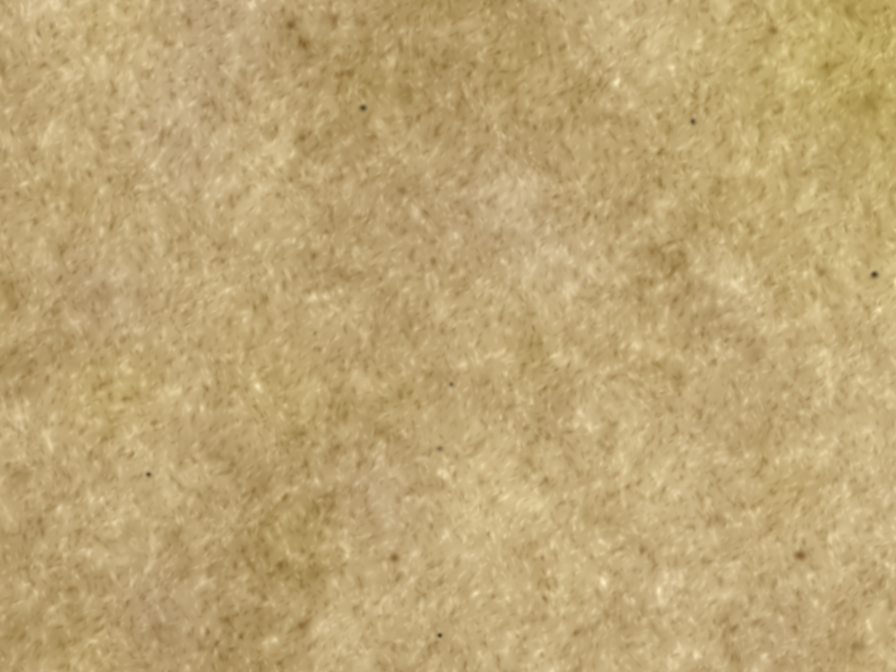
Reproduce this texture procedurally as a Shadertoy shader.

```glsl
// Aged parchment: felted fibres, soft brown stains and scattered dark specks.

vec4 hash4(vec2 cell) {
    vec4 p = fract(cell.xyxy * vec4(0.1031, 0.1030, 0.0973, 0.1099));
    p += dot(p, p.wzxy + 33.33);
    return fract((p.xxyz + p.yzzw) * p.zywx);
}

// Signed cellular noise: each cell holds one soft stroke, light or dark.
float strokes(vec2 p, float thinness) {
    vec2 cell = floor(p);
    float sum = 0.0;
    for (int y = -1; y <= 1; y++)
    for (int x = -1; x <= 1; x++) {
        vec2 neighbour = cell + vec2(x, y);
        vec4 rnd = hash4(neighbour + 71.0);
        vec2 d = p - neighbour - rnd.xy;
        float angle = 1.25 + 2.0 * (rnd.z - 0.5);
        vec2 dir = vec2(cos(angle), sin(angle));
        float along = dot(d, dir);
        float across = dot(d, vec2(-dir.y, dir.x));
        float window = max(1.0 - dot(d, d), 0.0);
        sum += (2.0 * rnd.w - 1.0) * window
             * exp(-3.0 * (along * along + thinness * across * across));
    }
    return sum;
}

// Sparse flecks: x is the stain strength, y is how black the fleck is.
vec2 specks(vec2 p) {
    vec2 cell = floor(p);
    vec4 rnd = hash4(cell + 213.0);
    vec4 kind = hash4(cell + 467.0);
    vec2 d = p - cell - mix(vec2(0.2), vec2(0.8), rnd.xy);
    d.x *= mix(0.65, 1.2, kind.x);
    float dist = length(d);
    float present = step(rnd.z, 0.25);
    float black = step(0.72, kind.y);
    float radius = mix(0.055, 0.036, black) * mix(0.75, 1.2, kind.z);
    float core = exp(-pow(dist / radius, 2.0)) * mix(0.3, 0.75, rnd.w);
    float halo = 0.15 * exp(-pow(dist / 0.1, 2.0)) * (1.0 - black);
    return vec2(present * max(core * (1.0 + 0.3 * black), halo), black);
}

void mainImage(out vec4 fragColor, in vec2 fragCoord) {
    vec2 p = fragCoord / iResolution.y;
    float aspect = iResolution.x / iResolution.y;

    // Broad stains, with a darker band rising to the right
    float stains = 1.1 * strokes(p * 3.5 + 4.0, 1.2)
                 + 1.1 * strokes(p * 8.0 + 19.0, 1.2)
                 + 0.8 * strokes(p * 17.0 + 37.0, 1.4);
    float band = p.x - 0.34 - 0.5 * p.y + 0.05 * sin(p.y * 9.0);
    stains += 0.2 - 0.8 * exp(-band * band * 50.0);
    stains -= 0.7 * exp(-p.x * 9.0);

    // Felted fibres, gently warped so the cell grid stays hidden
    vec2 q = p + 0.004 * sin(p.yx * 31.0 + 2.0 * sin(p * 17.0));
    float fibres = 1.4 * strokes(q * 30.0 + 5.0, 3.0)
                 + 2.2 * strokes(q * 62.0 + 11.0, 4.5)
                 + 1.5 * strokes(q * 105.0 + 23.0, 4.0);

    // Paper colour follows the combined tone
    float tone = stains + fibres;
    vec3 color = vec3(0.744, 0.648, 0.461) + tone * vec3(0.042, 0.047, 0.051);

    // Uneven yellowing, strongest towards the upper right
    float yellowing = strokes(p * 6.0 + 53.0, 1.2);
    color.b -= 0.025 * yellowing;
    float corner = exp(-6.0 * pow(length(p - vec2(aspect, 0.92)), 2.0) * 2.0);
    color += corner * vec3(0.0, 0.015, -0.07);

    // Specks
    vec2 fleck = specks(p * 8.0);
    vec3 fleckColor = mix(vec3(0.42, 0.28, 0.09), vec3(0.20, 0.15, 0.08), fleck.y);
    color = mix(color, fleckColor, clamp(fleck.x, 0.0, 1.0));

    fragColor = vec4(clamp(color, 0.0, 1.0), 1.0);
}
```
